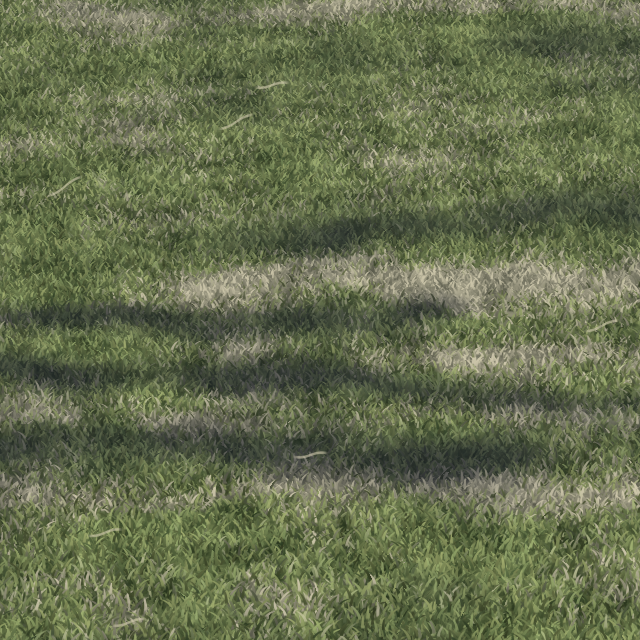
A WebGL 1 fragment shader for this texture:

```glsl
precision highp float;
// Rough meadow grass seen at a low angle, with dry straw strips and soft shadow bands.
uniform vec2 u_resolution;

const vec2 CELL = vec2(0.017, 0.030);   // spacing of blade roots
const float EDGE = 0.0011;              // softness of blade edges
const vec3 GREEN_DARK = vec3(0.215, 0.265, 0.150);
const vec3 GREEN_LIGHT = vec3(0.60, 0.66, 0.42);
const vec3 STRAW_DARK = vec3(0.36, 0.36, 0.30);
const vec3 STRAW_LIGHT = vec3(0.83, 0.80, 0.69);
const vec3 SKY_FILL = vec3(0.045, 0.055, 0.085);
const vec3 HAZE = vec3(0.45, 0.48, 0.38);

vec2 hash2(vec2 p) {
  vec3 q = fract(p.xyx * vec3(0.1031, 0.1030, 0.0973));
  q += dot(q, q.yzx + 33.33);
  return fract((q.xx + q.yz) * q.zy);
}

// Layered, warped sines, roughly -1 to 1
float waves(vec2 p) {
  float sum = 0.0, amp = 0.5;
  for (int i = 0; i < 5; i++) {
    p = mat2(0.8, 0.6, -0.6, 0.8) * p * 1.7 + 1.3;
    p += 0.7 * sin(p.yx * 1.1 + 2.3);
    sum += amp * sin(p.x) * sin(p.y);
    amp *= 0.62;
  }
  return sum;
}

// Perspective: blades shrink and rows crowd with height
float shrink(float y) { return 1.0 + 1.2 * y; }
float rowDepth(float y) { return y + 0.6 * y * y; }
float heightOfRow(float d) { return (sqrt(max(1.0 + 2.4 * d, 0.0)) - 1.0) / 1.2; }

// Wavering band across the field
float strip(vec2 p, float y, float slope, float width) {
  float wobble = 0.010 * sin(p.x * 9.0 + y * 40.0) + 0.005 * sin(p.x * 23.0 + y * 70.0);
  float d = (p.y - y - slope * (p.x - 0.5) - wobble) / width;
  return exp(-d * d);
}

float shadowAt(vec2 p, float n) {
  float s = 1.1 * strip(p, 0.290, 0.0, 0.040) * (1.0 - 0.7 * smoothstep(0.72, 0.95, p.x));
  s += 0.9 * strip(p, 0.395, -0.06, 0.025);
  s += 0.9 * strip(p, 0.50, 0.01, 0.024) * (1.0 - smoothstep(0.65, 0.85, p.x));
  s += 0.65 * strip(p, 0.635, 0.06, 0.028) * smoothstep(0.2, 0.5, p.x);
  s += 0.55 * strip(p, 0.92, 0.0, 0.035) * p.x;
  return clamp(s * (0.95 + 0.5 * n) + 0.30 * n, 0.0, 1.0);
}

float drynessAt(vec2 p, float n) {
  float d = 0.90 * strip(p, 0.555, 0.03, 0.038) * smoothstep(0.05, 0.6, p.x);
  d += 0.50 * strip(p, 0.445, 0.0, 0.030) * smoothstep(0.1, 0.35, p.x);
  d += 0.50 * strip(p, 0.235, 0.0, 0.028);
  d += 0.40 * strip(p, 0.34, 0.0, 0.020);
  d += 0.40 * strip(p, 0.77, 0.03, 0.035) * (1.0 - 0.7 * p.x);
  d += 0.50 * strip(p, 0.98, 0.02, 0.018);
  return 0.12 + d * (0.95 + 0.6 * n) + 0.45 * n;
}

// Colour of grass rooted at p; tone sets lightness, pick sets green or straw
vec3 grassColor(vec2 p, float tone, float pick) {
  float n = waves(vec2(p.x * 4.0, p.y * 13.0));
  float m = waves(vec2(p.x * 6.0 + 7.0, p.y * 17.0 + 3.0));
  float clump = waves(vec2(p.x * 15.0, rowDepth(p.y) * 19.0 + 5.0));
  float dryness = drynessAt(p, m);
  float dry = smoothstep(-0.2, 0.2, dryness - pick);
  float light = clamp(tone + 0.30 * clump, -0.15, 1.1);
  vec3 green = mix(GREEN_DARK, GREEN_LIGHT, light);
  green.r += 0.04 * (pick - 0.5);
  float bleached = clamp(light + 0.22 * (dryness - 0.4), 0.0, 1.0);
  vec3 col = mix(green, mix(STRAW_DARK, STRAW_LIGHT, bleached), dry);
  col = mix(col, HAZE, 0.15 * p.y);
  return mix(col, col * 0.42 + SKY_FILL, shadowAt(p, n));
}

// Coverage of one curved, tapering blade; v is measured from its root
float blade(vec2 v, float len, float lean, float width) {
  float t = v.y / len;
  float slope = 2.0 * lean * t / len;
  float d = abs(v.x - lean * t * t) / sqrt(1.0 + slope * slope);
  float halfWidth = width * (1.0 - 0.6 * t);
  float ends = smoothstep(0.0, 0.2, t) * (1.0 - smoothstep(0.7, 1.0, t));
  return ends * (1.0 - smoothstep(halfWidth - EDGE, halfWidth + EDGE, d));
}

vec3 addBladeLayer(vec3 col, vec2 p, float layer) {
  float scale = shrink(p.y);
  vec2 shift = hash2(vec2(layer, 4.7)) * CELL;
  vec2 field = vec2(p.x, rowDepth(p.y)) + shift;
  vec2 home = floor(field / CELL);
  float best = 0.0;
  vec2 root = p, look = vec2(0.5);
  for (int j = -1; j <= 0; j++) {
    for (int i = -1; i <= 1; i++) {
      vec2 id = home + vec2(float(i), float(j));
      vec2 seed = id + layer * vec2(17.3, 31.7) + 50.0;
      vec2 at = (id + hash2(seed)) * CELL;
      vec2 form = hash2(seed + 111.3);
      float len = CELL.y * mix(0.35, 1.0, form.x);
      float lean = CELL.x * (form.y * 2.0 - 1.0) * 1.3 / scale;
      float cover = blade(field - at, len, lean, mix(0.0019, 0.0031, form.x) / sqrt(scale));
      if (cover > best) {
        best = cover;
        root = vec2(at.x - shift.x, heightOfRow(at.y - shift.y));
        look = hash2(seed + 237.9);
      }
    }
  }
  float rise = clamp((p.y - root.y) * scale / CELL.y, 0.0, 1.0);
  float tone = look.x * 1.0 - 0.09 + rise * 0.28;
  return mix(col, grassColor(root, tone, look.y), best * 0.9);
}

// Pale fallen stalks lying almost flat
vec3 addStalks(vec3 col, vec2 p) {
  for (int i = 0; i < 7; i++) {
    vec2 r = hash2(vec2(float(i) * 7.1 + 2.0, 19.4));
    vec2 v = p - vec2(r.x, (float(i) + r.y) / 7.0);
    float along = v.x / 0.030;
    float d = abs(v.y - v.x * (r.y * 0.5 + 0.1) - 0.002 * sin(v.x * 120.0));
    float cover = (1.0 - smoothstep(0.0008, 0.0032, d)) * (1.0 - smoothstep(0.6, 1.0, abs(along)));
    col = mix(col, STRAW_LIGHT, cover * 0.6);
  }
  return col;
}

void main() {
  vec2 p = gl_FragCoord.xy / u_resolution;
  float grain = waves(vec2(p.x * 45.0, rowDepth(p.y) * 40.0));
  vec3 col = grassColor(p, 0.25 + 0.4 * grain, 0.45);
  for (int k = 0; k < 16; k++) col = addBladeLayer(col, p, float(k));
  gl_FragColor = vec4(addStalks(col, p), 1.0);
}
```
